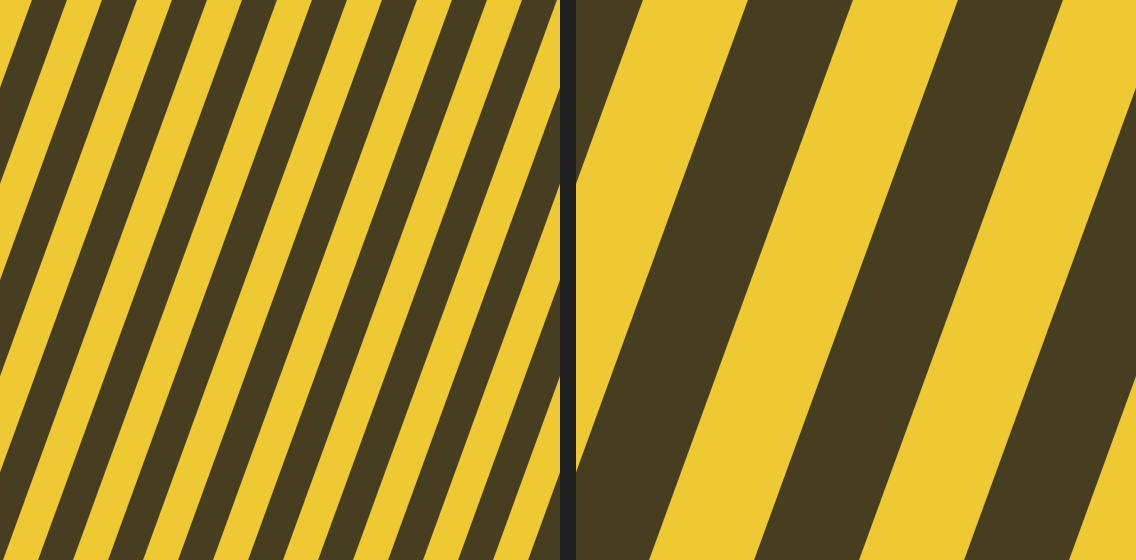
Left: the whole. Right: its middle third, enlarged.
Reproduce this pattern procedurally as a WebGL 1 fragment shader.

```glsl
precision highp float;

uniform vec2 u_resolution;

#define REPEATS_ACROSS 8.0
#define LEAN_DEGREES 20.0
#define YELLOW_SHARE 0.5
#define EDGE_PIXELS 0.75
#define YELLOW vec3(0.937, 0.788, 0.200)
#define DARK vec3(0.278, 0.245, 0.130)

// Signed distance to the nearest yellow stripe, negative inside it.
float stripeDistance(vec2 p, float lean) {
    float phase = REPEATS_ACROSS * (p.x - p.y * tan(lean));
    float fromMiddle = abs(fract(phase + 0.5 + 0.5 * YELLOW_SHARE) - 0.5);
    return (fromMiddle - 0.5 * YELLOW_SHARE) * cos(lean) / REPEATS_ACROSS;
}

void main() {
    // Centred canvas units, with a stripe edge through the middle.
    float side = min(u_resolution.x, u_resolution.y);
    vec2 p = (gl_FragCoord.xy - 0.5 * u_resolution) / side;

    // Flat paint with smoothed edges.
    float d = stripeDistance(p, radians(LEAN_DEGREES));
    float edge = EDGE_PIXELS / side;
    gl_FragColor = vec4(mix(YELLOW, DARK, smoothstep(-edge, edge, d)), 1.0);
}
```
